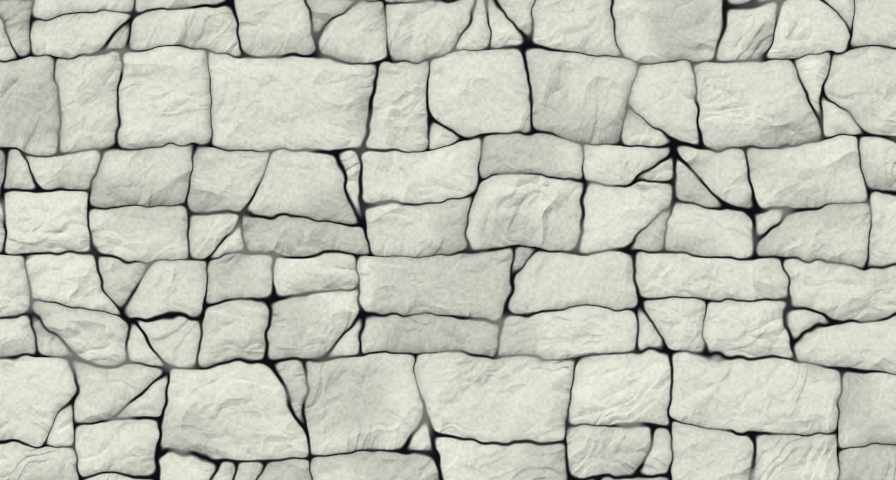
This texture is drawn by a Shadertoy shader. Its source:

```glsl
// Dry stone wall of pale, rough-hewn blocks with thin dark joints.

float hash(vec2 p) {
    vec3 q = fract(p.xyx * 0.1031);
    q += dot(q, q.yzx + 33.33);
    return fract((q.x + q.y) * q.z);
}

float noise(vec2 p) {
    vec2 i = floor(p), f = fract(p);
    f = f * f * f * (f * (f * 6.0 - 15.0) + 10.0);
    vec2 e = vec2(0.0, 1.0);
    return mix(mix(hash(i), hash(i + e.yx), f.x),
               mix(hash(i + e.xy), hash(i + e.yy), f.x), f.y);
}

vec2 noise2(vec2 p) {
    return vec2(noise(p), noise(p + 41.7)) - 0.5;
}

// Splits the wall by random tilted cuts; returns (distance to joint, stone seed).
vec2 wall(vec2 p) {
    const float rounding = 0.0065;
    p += 0.05 * noise2(p * 4.0) + 0.016 * noise2(p * 15.0) + 0.007 * noise2(p * 43.0);
    vec2 lo = vec2(-0.15, -0.12), hi = vec2(2.1, 1.12);
    float seed = 23.0, sum = 0.0;

    for (int i = 0; i < 12; i++) {
        vec2 size = hi - lo, mid = 0.5 * (lo + hi);
        float r = hash(vec2(seed, 1.0));
        bool level = size.y > 0.4 || (size.y > 0.21 && size.x < 0.3 + 0.4 * r);
        if (!level && size.x < 0.26 + 0.14 * r) break;

        vec2 cut = mix(lo, hi, mix(0.34, 0.66, hash(vec2(seed, 2.0))));
        float tilt = hash(vec2(seed, 3.0)) - 0.5;
        float d = level
            ? p.y - cut.y + tilt * 0.16 * min(1.0, 0.4 / size.x) * (p.x - mid.x)
            : p.x - cut.x + tilt * 0.45 * (p.y - mid.y);
        sum += exp(-abs(d) / rounding);

        bool above = d > 0.0;
        if (level) { if (above) lo.y = cut.y; else hi.y = cut.y; }
        else       { if (above) lo.x = cut.x; else hi.x = cut.x; }
        seed = 997.0 * hash(vec2(seed, above ? 4.0 : 5.0));
    }

    // Small wedge stone in one corner of some blocks
    if (hash(vec2(seed, 6.0)) > 0.58) {
        vec2 corner = step(0.5, vec2(hash(vec2(seed, 7.0)), hash(vec2(seed, 8.0))));
        vec2 n = normalize((corner * 2.0 - 1.0) * vec2(1.0, 0.35 + 0.8 * hash(vec2(seed, 9.0))));
        float d = dot(p - mix(lo, hi, corner), n) + 0.05 + 0.03 * hash(vec2(seed, 10.0));
        sum += exp(-abs(d) / rounding);
        if (d > 0.0) seed += 51.3;
    }
    return vec2(-rounding * log(sum + 1e-9), seed);
}

// Turns the grain of each stone its own way and tears it
vec2 grainSpace(vec2 p, float seed) {
    float a = 0.4 + 2.0 * (hash(vec2(seed, 11.0)) - 0.5);
    p = mat2(cos(a), -sin(a), sin(a), cos(a)) * p * vec2(1.0, 1.35);
    return p + 0.05 * noise2(p * 9.0) + 0.018 * noise2(p * 31.0) + mod(seed, 37.0);
}

// Chipped surface: flaked terraces with sharp scarps, then ridges and creases
float relief(vec2 p, float seed) {
    vec2 q = grainSpace(p, seed);
    float level = noise(q * 8.0) * 4.0;
    float height = 0.006 * (floor(level) + smoothstep(0.65, 1.0, fract(level)));
    float freq = 9.0, amp = 0.024, turn = -1.0;
    for (int i = 0; i < 4; i++) {
        height += turn * amp * abs(2.0 * noise(q * freq) - 1.0);
        q = mat2(0.8, -0.6, 0.6, 0.8) * q + 3.1;
        freq *= 2.1;
        amp *= 0.38;
        turn = -turn;
    }
    return height;
}

void mainImage(out vec4 fragColor, in vec2 fragCoord) {
    vec2 p = fragCoord / iResolution.y;
    vec2 stone = wall(p);
    float d = stone.x, seed = stone.y;

    // Light from the upper left, over the relief and the rounded rims
    const float reach = 0.004;
    vec2 toLight = p + reach * normalize(vec2(-0.5, 1.0));
    float rim = 0.018 * (exp(-wall(toLight).x / 0.02) - exp(-d / 0.02));
    float slope = (relief(p, seed) - relief(toLight, seed) + rim) / reach;
    slope *= 0.55 + 0.8 * noise(p * 10.0 + 3.0);
    float tone = 0.865 + 0.04 * max(slope, 0.0) + 0.12 * min(slope, 0.0);

    // Stone shade, stains and grit
    tone += 0.05 * (hash(vec2(seed, 12.0)) - 0.5);
    tone -= 0.09 * smoothstep(0.5, 0.9, noise(p * 7.0 + seed));
    tone += 0.06 * (noise(p * 170.0) - 0.5);

    // Joints from hairline to open, with rubble showing in the shallow ones
    float gap = -0.0012 + 0.0045 * noise(p * 9.0 + 5.0);
    float depth = 0.06 + 0.4 * smoothstep(0.45, 0.9, noise(p * 16.0 + 8.0));
    tone -= 0.2 * exp(-max(d, 0.0) / 0.006);
    tone = mix(depth, clamp(tone, 0.2, 0.95), smoothstep(gap - 0.002, gap + 0.004, d));

    // Warm highlights, bluish shadows
    fragColor = vec4(tone, tone, 0.026 + 0.912 * tone, 1.0);
}
```
